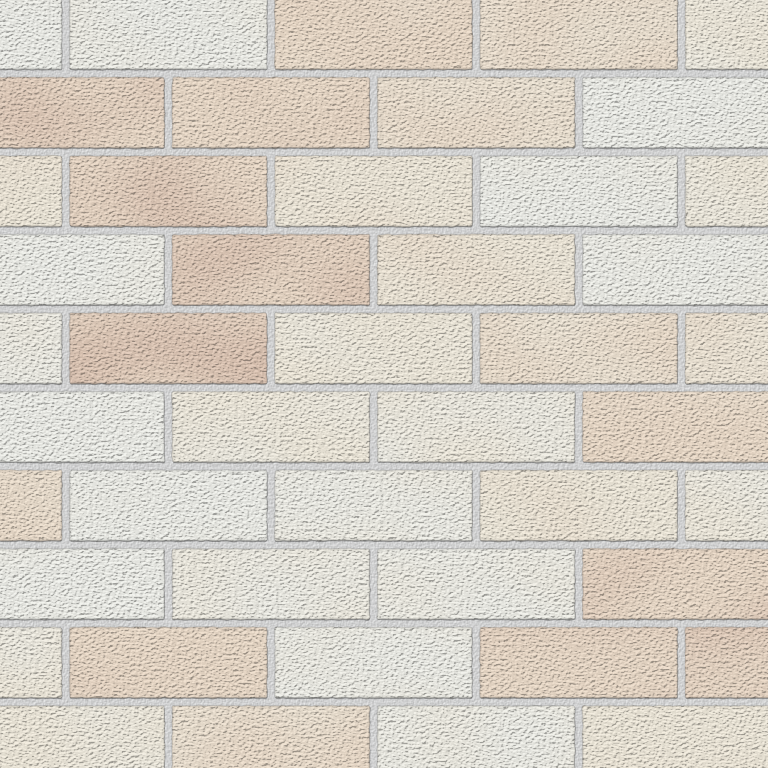
Write a Shadertoy shader that draws this texture.

```glsl
// Pale running-bond brick wall with rough stucco faces and grey mortar joints.

const vec2 BRICK_PITCH = vec2(0.2672, 0.1023);  // brick plus joint
const vec2 WALL_SHIFT = vec2(0.0855, -0.0068);  // first joint crossing
const float JOINT_WIDTH = 0.0102;
const float CORNER_RADIUS = 0.0025;

const vec3 COOL_WHITE = vec3(0.885, 0.888, 0.868);
const vec3 CREAM = vec3(0.888, 0.865, 0.812);
const vec3 PEACH = vec3(0.872, 0.812, 0.745);
const vec3 ROSE = vec3(0.815, 0.722, 0.658);
const vec3 MORTAR = vec3(0.815, 0.817, 0.818);

vec2 hash2(vec2 p) {
    vec3 q = fract(p.xyx * vec3(0.1031, 0.1030, 0.0973));
    q += dot(q, q.yzx + 33.33);
    return fract((q.xx + q.yz) * q.zy);
}

float gradientDot(vec2 cell, vec2 offset) {
    float angle = 6.28318 * hash2(cell).x;
    return dot(vec2(cos(angle), sin(angle)), offset);
}

float gradientNoise(vec2 p) {
    vec2 i = floor(p), f = p - i;
    vec2 u = f * f * f * (f * (f * 6.0 - 15.0) + 10.0);
    vec2 e = vec2(1.0, 0.0);
    float low = mix(gradientDot(i, f), gradientDot(i + e.xy, f - e.xy), u.x);
    float high = mix(gradientDot(i + e.yx, f - e.yx), gradientDot(i + e.xx, f - e.xx), u.x);
    return mix(low, high, u.y);
}

float relief(vec2 p) {
    return gradientNoise(p) + 0.5 * gradientNoise(p * 1.7 + 19.3);
}

// Height difference along the light, which comes from the upper left.
float emboss(vec2 p, vec2 lightStep) {
    return relief(p) - relief(p + lightStep);
}

float roundedBox(vec2 p, vec2 halfSize, float radius) {
    vec2 q = abs(p) - halfSize + radius;
    return length(max(q, 0.0)) + min(max(q.x, q.y), 0.0) - radius;
}

// Ramp from cool white through cream and peach to rose.
vec3 brickTint(float tone) {
    vec3 tint = mix(COOL_WHITE, CREAM, smoothstep(0.05, 0.42, tone));
    tint = mix(tint, PEACH, smoothstep(0.42, 0.74, tone));
    return mix(tint, ROSE, smoothstep(0.74, 1.0, tone));
}

// Bright grains separated by narrow dark pits.
vec3 stucco(vec3 tint, vec2 p) {
    float slope = emboss(p * vec2(185.0, 285.0), vec2(0.2, 0.5));
    tint += 0.065 * smoothstep(0.0, 0.5, slope);
    return tint * (1.0 - 0.31 * smoothstep(0.06, 0.75, -slope));
}

vec3 mortar(vec2 p) {
    return MORTAR * (1.0 + 0.12 * emboss(p * 290.0, vec2(0.4)));
}

void mainImage(out vec4 fragColor, in vec2 fragCoord) {
    float pixel = 1.0 / iResolution.y;
    vec2 wall = vec2(fragCoord.x, iResolution.y - fragCoord.y) * pixel; // y runs down

    // Running bond: every second row moves by half a brick.
    vec2 grid = (wall - WALL_SHIFT) / BRICK_PITCH;
    float row = floor(grid.y);
    grid.x -= 0.5 * mod(row, 2.0);
    vec2 id = floor(grid);
    vec2 local = (grid - id - 0.5) * BRICK_PITCH;

    // Slightly ragged outline, and the same outline shifted down and right.
    vec2 halfSize = 0.5 * (BRICK_PITCH - JOINT_WIDTH);
    float ragged = 0.0014 * gradientNoise(wall * 110.0);
    float edge = roundedBox(local, halfSize, CORNER_RADIUS) + ragged;
    vec2 shadowOffset = vec2(0.0006, 0.0012);
    float shadowEdge = roundedBox(local - shadowOffset, halfSize, CORNER_RADIUS) + ragged;

    // Brick face with its own tone and gentle drift of colour.
    float tone = 0.04 + 0.92 * hash2(id + vec2(41.0, 17.0)).x;
    tone += 0.15 * gradientNoise(wall * vec2(7.0, 10.0) + id * 3.7);
    vec3 face = stucco(brickTint(tone), wall);
    face *= 1.0 - 0.13 * smoothstep(-0.0024, 0.0, edge);
    face *= 1.0 - 0.16 * smoothstep(-0.0022, 0.0, local.y - halfSize.y);

    // Mortar, darkened by a thin contact line and the brick shadow.
    vec3 joint = mortar(wall);
    joint *= 1.0 - 0.14 * (1.0 - smoothstep(0.0, 0.0016, edge));
    joint *= 1.0 - 0.30 * (1.0 - smoothstep(-0.0010, 0.0010, shadowEdge));

    float aa = 0.7 * pixel;
    vec3 color = mix(face, joint, smoothstep(-aa, aa, edge));
    fragColor = vec4(clamp(color, 0.0, 1.0), 1.0);
}
```
